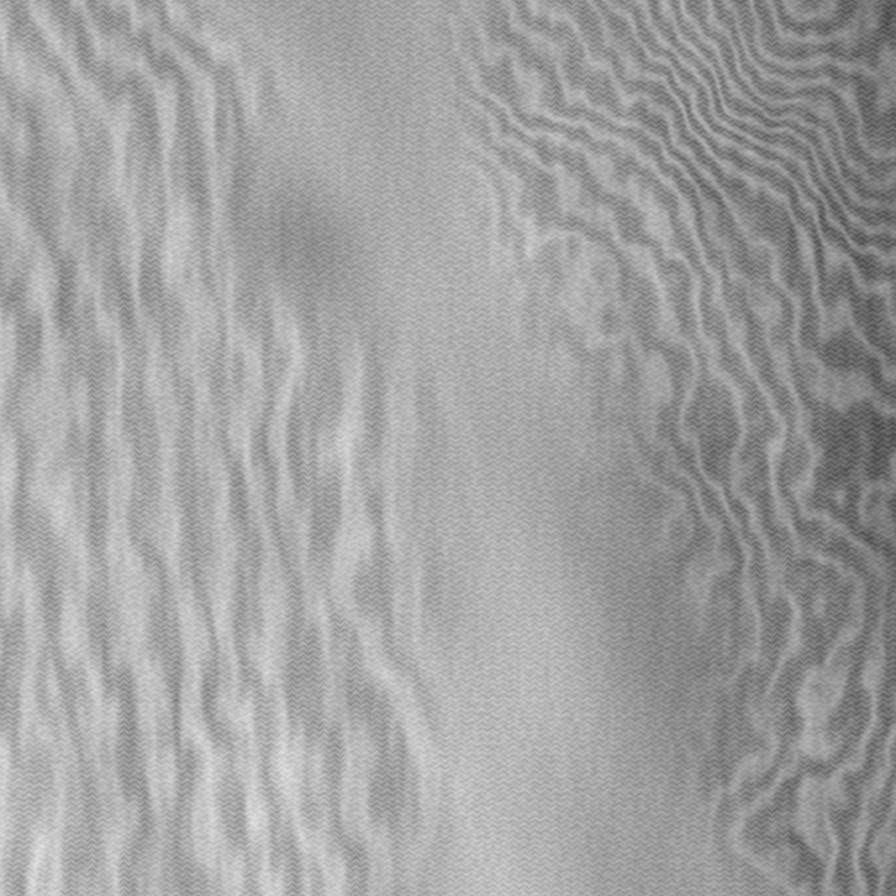
A WebGL 2 fragment shader for this texture:

```glsl
#version 300 es
precision highp float;

uniform vec2 u_resolution;
out vec4 fragColor;

const float TAU = 6.2831853;

vec2 hashGradient(vec2 cell) {
    vec3 q = fract(cell.xyx * vec3(0.1031, 0.1030, 0.0973));
    q += dot(q, q.yzx + 33.33);
    float angle = TAU * fract((q.x + q.y) * q.z);
    return vec2(cos(angle), sin(angle));
}

float gradientNoise(vec2 p) {
    vec2 i = floor(p), f = fract(p);
    vec2 u = f * f * f * (f * (f * 6.0 - 15.0) + 10.0);
    vec2 e = vec2(1.0, 0.0);
    float low = mix(dot(hashGradient(i), f),
                    dot(hashGradient(i + e.xy), f - e.xy), u.x);
    float high = mix(dot(hashGradient(i + e.yx), f - e.yx),
                     dot(hashGradient(i + e.xx), f - e.xx), u.x);
    return mix(low, high, u.y);
}

float bump(vec2 p, vec2 center, vec2 size) {
    vec2 d = (p - center) / size;
    return exp(-0.5 * dot(d, d));
}

// Near-vertical bands that lean slightly and fan out at the top
float leftPhase(vec2 p) {
    float top = max(p.y - 0.83, 0.0);
    return 17.5 * (p.x + 0.14 * p.y) + 45.0 * top * top
         + 1.1 * gradientNoise(p * vec2(3.0, 4.0) + 7.3)
         + 0.55 * gradientNoise(p * vec2(14.0, 9.0))
         + 0.4 * gradientNoise(p * vec2(60.0, 16.0));
}

// Diagonal contours that curl into closed rings
float rightPhase(vec2 p) {
    float rise = p.y - 0.25;
    return 20.0 * p.x + 14.0 * rise * rise
         + 4.0 * bump(p, vec2(0.87, 0.98), vec2(0.07, 0.10))
         + 3.0 * bump(p, vec2(0.98, 0.82), vec2(0.05, 0.07))
         + 2.2 * gradientNoise(p * 4.5 + 2.1)
         + 1.1 * gradientNoise(p * 11.0 + 5.7)
         + 0.55 * gradientNoise(p * vec2(45.0, 28.0));
}

void main() {
    vec2 p = gl_FragCoord.xy / u_resolution;

    // Regions where the bands show, leaving a calm seam between
    float wander = 0.12 * gradientNoise(p * 5.0 + 11.0);
    float leftEdge = mix(0.49, 0.28, smoothstep(0.52, 0.74, p.y)) + wander;
    float leftMask = 1.0 - smoothstep(-0.07, 0.06, p.x - leftEdge);
    float rightEdge = 0.47 + 0.38 * (1.0 - p.y) + wander;
    float rightMask = smoothstep(-0.06, 0.10, p.x - rightEdge);

    // Broad light and shadow
    float tone = 0.705 - 0.05 * p.y;
    tone -= 0.14 * smoothstep(0.52, 0.88, p.x) + 0.07 * smoothstep(0.86, 1.0, p.x);
    tone -= 0.08 * bump(p, vec2(0.35, 0.73), vec2(0.06, 0.05));
    tone -= 0.07 * bump(p, vec2(0.77 + 0.3 * (0.28 - p.y), 0.28), vec2(0.05, 0.12));
    tone += 0.03 * bump(p, vec2(0.63, 0.2), vec2(0.07, 0.2));
    vec2 slanted = vec2(p.x + 0.4 * p.y, p.y);
    tone += 0.08 * gradientNoise(slanted * vec2(8.0, 3.5));

    // Watered bands
    float leftBand = sin(TAU * leftPhase(p));
    float rightBand = sin(TAU * rightPhase(p));
    rightBand += 0.25 * (rightBand * rightBand - 0.5);
    float strength = 0.75 + 0.6 * gradientNoise(p * 7.0 + 3.0);
    float bands = 0.085 * leftMask * leftBand + 0.09 * rightMask * rightBand;
    tone += bands * strength;

    // Vertical streaks in the cloth
    tone += 0.055 * gradientNoise(p * vec2(65.0, 11.0))
          * (0.5 + max(leftMask, rightMask));

    // Fine zigzag weave, stronger in the dark bands
    float rows = 165.0;
    float jitter = 0.35 * gradientNoise(p * 40.0);
    float weave = sin(TAU * (p.y * rows + 0.3 * sin(TAU * p.x * 85.0) + jitter));
    float visible = smoothstep(1.5, 3.0, u_resolution.y / rows);
    float relief = 0.028 - 0.12 * bands;
    tone += visible * relief * weave;
    tone += visible * 0.075 * gradientNoise(p * vec2(150.0, 190.0));

    fragColor = vec4(vec3(clamp(tone, 0.0, 1.0)), 1.0);
}
```
